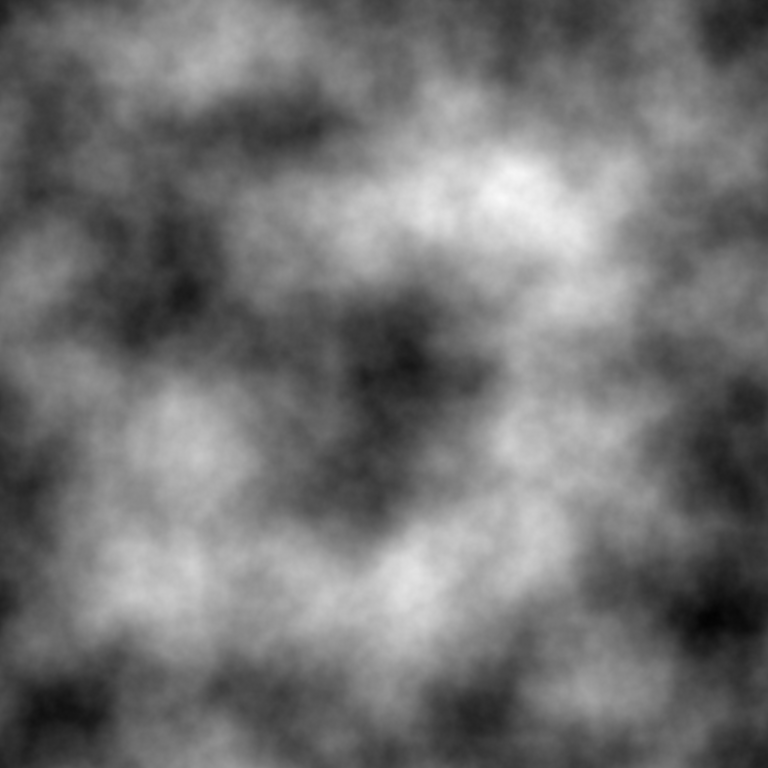
Write a Shadertoy shader that draws this texture.

```glsl
const float TAU = 6.2831853;

float hash(vec2 cell, float seed) {
    vec3 p = fract(vec3(cell.xyx + seed * 17.31) * vec3(0.1031, 0.1030, 0.0973));
    p += dot(p, p.yzx + 33.33);
    return fract((p.x + p.y) * p.z);
}

// Slope at one lattice corner; the lattice wraps after "period" cells
float cornerSlope(vec2 cell, vec2 corner, vec2 local, float period, float seed) {
    float angle = TAU * hash(mod(cell + corner, period), seed);
    return dot(vec2(cos(angle), sin(angle)), local - corner);
}

float gradientNoise(vec2 p, float period, float seed) {
    vec2 cell = floor(p), local = fract(p);
    vec2 fade = local * local * local * (local * (local * 6.0 - 15.0) + 10.0);
    float low = mix(cornerSlope(cell, vec2(0, 0), local, period, seed),
                    cornerSlope(cell, vec2(1, 0), local, period, seed), fade.x);
    float high = mix(cornerSlope(cell, vec2(0, 1), local, period, seed),
                     cornerSlope(cell, vec2(1, 1), local, period, seed), fade.x);
    return mix(low, high, fade.y);
}

// Each octave is shifted so that the lattices do not line up
float clouds(vec2 uv) {
    float sum = 0.35 * gradientNoise(uv * 2.0 + 0.3, 2.0, 9.0);
    float period = 4.0, amplitude = 1.0;
    for (int octave = 0; octave < 7; octave++) {
        float seed = float(octave) + 1.0;
        vec2 shift = fract(seed * vec2(0.618, 0.414));
        sum += amplitude * gradientNoise(uv * period + shift, period, seed);
        period *= 2.0;
        amplitude *= 0.47;
    }
    return sum;
}

void mainImage(out vec4 fragColor, in vec2 fragCoord) {
    vec2 uv = fragCoord / iResolution.xy;
    float grey = clamp(0.45 + 0.58 * clouds(uv), 0.0, 1.0);
    fragColor = vec4(vec3(grey), 1.0);
}
```
